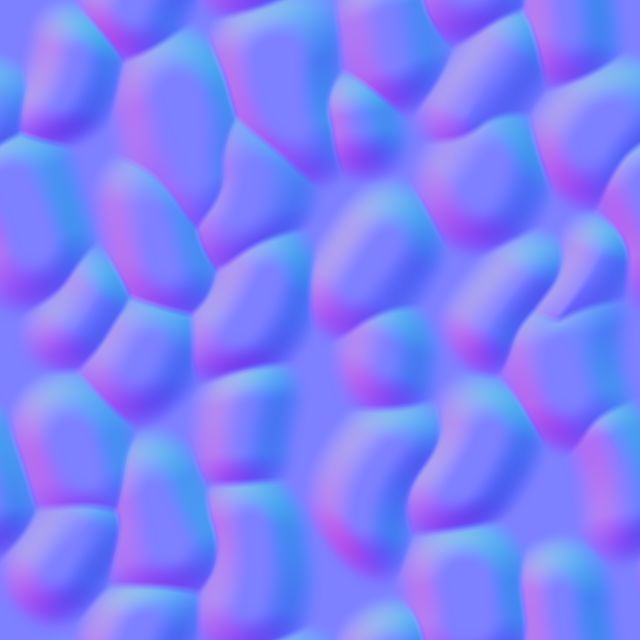
Reproduce this texture map procedurally as a WebGL 1 fragment shader.

```glsl
precision highp float;
// Tangent-space normal map of smooth, closely packed pebbles with broad flat tops.
// Bent capsules are scattered on a staggered, wrapping grid; the distances to the
// nearest stone and to its neighbours give a height, whose slope gives the normal.

uniform vec2 u_resolution;

const vec2  GRID        = vec2(6.0, 5.0);    // stones per canvas (even column count wraps)
const float JITTER      = 0.62;              // scatter of the centres, in cells
const vec2  RADIUS      = vec2(0.086, 0.126); // smallest and largest stone radius
const vec2  HALF_LENGTH = vec2(0.012, 0.066); // half length of the capsule core
const vec2  LEAN        = vec2(-0.30, 0.65); // tilt from the vertical, in radians
const float BEND        = 1.6;               // curvature of the bean shapes
const float WARP        = 0.010;             // wobble of the outlines
const float BEVEL       = 0.090;             // width of the rounded rim
const float CREASE      = 0.062;             // rim level at which touching stones meet
const float ROUNDING    = 62.0;              // higher gives tighter corners
const float STEEPNESS   = 0.50;              // steepest slope of the rim
const float SOFTNESS    = 0.0070;            // sampling distance for the slope
const vec2  FLAT_TINT   = vec2(0.490, 0.500); // red and green of level ground
const float TAU         = 6.2831853;

vec2 hash22(vec2 p) {
    vec3 q = fract(p.xyx * vec3(0.1031, 0.1030, 0.0973));
    q += dot(q, q.yzx + 33.33);
    return fract((q.xx + q.yz) * q.zy);
}

// Signed distance to the stone that belongs to a grid cell.
float stoneDistance(vec2 p, vec2 cell) {
    vec2 id = mod(cell, GRID);
    vec2 place = hash22(id + 17.0);
    vec2 size = hash22(id + 53.0);
    vec2 pose = hash22(id + 91.0);

    vec2 centre = cell + 0.5 + (place - 0.5) * JITTER;
    centre.y += 0.5 * mod(cell.x, 2.0);
    vec2 q = p - centre / GRID;

    float angle = mix(LEAN.x, LEAN.y, pose.x);
    float c = cos(angle), s = sin(angle);
    q = vec2(c * q.x - s * q.y, s * q.x + c * q.y);
    q.x += BEND * (pose.y * 2.0 - 1.0) * min(q.y * q.y, 0.03);

    float core = mix(HALF_LENGTH.x, HALF_LENGTH.y, size.y);
    q.y -= clamp(q.y, -core, core);
    return length(q) - mix(RADIUS.x, RADIUS.y, size.x);
}

// Rim curve: soft at the foot, steepest halfway, easing into a flat top.
float rimProfile(float inset) {
    float t = clamp(inset / BEVEL, 0.0, 1.0);
    return BEVEL * 16.0 * t * t * t * (1.0 / 3.0 + t * (0.2 * t - 0.5));
}

float height(vec2 p) {
    p += WARP * vec2(sin(TAU * (3.0 * p.y + p.x)), sin(TAU * (2.0 * p.x - p.y) + 1.3));
    vec2 home = floor(p * GRID);
    float nearest = 1.0;
    float others = 0.0;
    for (int y = -2; y <= 2; y++) {
        for (int x = -2; x <= 2; x++) {
            float d = stoneDistance(p, home + vec2(float(x), float(y)));
            others += exp(-0.5 * ROUNDING * max(d, nearest));
            nearest = min(nearest, d);
        }
    }
    // Smooth minimum of the inset from the own edge and from all shared borders.
    float ownEdge = exp(ROUNDING * nearest);
    float borders = others * exp(ROUNDING * (0.5 * nearest - CREASE));
    return rimProfile(-log(ownEdge + borders) / ROUNDING);
}

void main() {
    vec2 uv = gl_FragCoord.xy / min(u_resolution.x, u_resolution.y);

    // Central differences also soften the creases.
    vec2 e = vec2(SOFTNESS, 0.0);
    vec2 slope = vec2(height(uv + e.xy) - height(uv - e.xy),
                      height(uv + e.yx) - height(uv - e.yx)) / (2.0 * SOFTNESS);

    // Red grows on left flanks, green on upper flanks.
    vec3 normal = normalize(vec3(slope * vec2(1.0, -1.0) * STEEPNESS, 1.0));
    gl_FragColor = vec4(FLAT_TINT + 0.5 * normal.xy, 0.5 + 0.5 * normal.z, 1.0);
}
```
